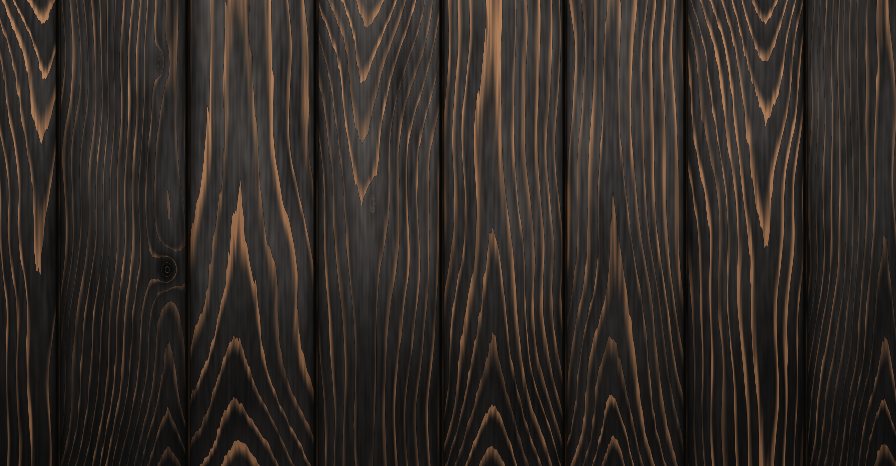
A WebGL 1 fragment shader for this texture:

```glsl
precision highp float;
// Dark stained timber boards: seven seams divide eight upright planks.
// Each plank's growth rings are contours of a bent parabola-like field,
// drawn as sawtooth bands that glow copper along their sharp outer edge.
uniform vec2 u_resolution;

float hash(vec2 p) {
  return fract(sin(dot(p, vec2(127.1, 311.7))) * 43758.5);
}

vec2 gradientAt(vec2 cell) {
  float a = 6.2832 * hash(cell);
  return vec2(cos(a), sin(a));
}

// Gradient noise, roughly -0.6 to 0.6
float noise(vec2 p) {
  vec2 i = floor(p), f = fract(p);
  vec2 w = f * f * f * (f * (f * 6.0 - 15.0) + 10.0);
  vec2 e = vec2(1.0, 0.0);
  float low = mix(dot(gradientAt(i), f), dot(gradientAt(i + e), f - e), w.x);
  float high = mix(dot(gradientAt(i + e.yx), f - e.yx),
                   dot(gradientAt(i + 1.0), f - 1.0), w.x);
  return mix(low, high, w.y);
}

// Plank coordinate: whole numbers fall on the seams
float plankCoord(float x) {
  float t = x - 0.065;
  return (t - 0.011 * sin(3.77 * t)) / 0.139;
}

float knot(vec2 p, vec2 centre, vec2 size) {
  return exp(-length((p - centre) / size));
}

// Main knot, then two small ones
float knots(vec2 p, float plank) {
  float big = knot(p, vec2(0.187, 0.219), vec2(0.013, 0.018));
  float small = knot(p, vec2(0.178, 0.45), vec2(0.005, 0.012));
  float oval = knot(p, vec2(0.415, 0.294), vec2(0.004, 0.012));
  return (big + 0.5 * small) * step(abs(plank), 0.5)
       + 0.4 * oval * step(abs(plank - 2.0), 0.5);
}

// Growth ring number at p; integers are ring edges
float ringField(vec2 p, float plank) {
  float u = plankCoord(p.x) - plank - 0.5;
  float seed = plank * 17.3;
  u += 0.09 * noise(vec2(u * 1.5 + seed, p.y * 7.0));
  float axis = -0.1 + 0.26 * step(4.5, plank) + 0.47 * step(plank, 0.5);
  float d = abs(u - axis);
  float density = mod(plank, 6.0) < 0.5 ? 1.4 : 1.0;
  if (abs(plank - 1.0) < 0.5) density = 0.6;

  // Every third plank has its arches upside down
  float along = mod(plank, 3.0) > 1.5 ? 0.52 - p.y : p.y;
  float rings = 13.0 * density * d * d / (0.12 + d);
  rings += 4.6 * (1.0 - exp(-6.0 * along)) + 0.26;
  rings += 0.5 * noise(vec2(u * 4.0 - seed, p.y * 6.0));
  rings += 0.12 * noise(vec2(u * 42.0 + seed, p.y * 12.0));
  return rings + 5.0 * knots(p, plank);
}

void main() {
  vec2 p = gl_FragCoord.xy / u_resolution.x;
  float px = 1.0 / u_resolution.x;
  float s = plankCoord(p.x);
  float plank = floor(s);
  float seed = plank * 17.3;

  // Ring phase and its change over one pixel
  float f = ringField(p, plank);
  float slope = length(vec2(ringField(p + vec2(px, 0.0), plank) - f,
                            ringField(p + vec2(0.0, px), plank) - f));
  float w = clamp(slope, 0.002, 0.45);
  float phase = fract(f);
  float ring = floor(f) + seed;

  // Stained wood: light from above, soft patches and fine fibres
  float fibre = noise(vec2(p.x * 330.0, p.y * 16.0 + seed));
  float pores = noise(vec2(p.x * 190.0 + 40.0, p.y * 45.0));
  float patches = noise(vec2(p.x * 22.0 + seed, p.y * 6.0));
  float light = 0.075 + 0.135 * smoothstep(-0.02, 0.42, p.y);
  light *= 1.08 - 1.5 * (p.x - 0.5) * (p.x - 0.5);
  light *= 1.0 + 0.3 * fibre + 0.2 * pores + 0.45 * patches;
  light *= mix(1.15, 0.82, phase) * mix(0.9, 1.1, hash(vec2(plank, 3.0)));
  light *= 1.0 - 0.7 * smoothstep(0.2, 0.8, knots(p, plank));
  vec3 color = light * vec3(1.0, 0.95, 0.92);

  // Copper ring edges, worn unevenly along the fibres
  float start = mix(0.45, 0.75, hash(vec2(ring, 1.0)));
  float edge = smoothstep(start, 1.0, phase)
             * (1.0 - smoothstep(1.0 - w, 1.0, phase));
  float wear = mix(0.5, 1.15, hash(vec2(ring, 7.0)));
  wear *= 0.9 + 0.7 * fibre + 0.6 * noise(vec2(p.x * 30.0, p.y * 9.0 + seed));
  wear *= mod(plank, 6.0) < 0.5 ? 0.65 : 1.0;
  vec3 copper = mix(vec3(0.46, 0.32, 0.22), vec3(0.68, 0.49, 0.35),
                    smoothstep(0.0, 0.5, p.y));
  color = mix(color, copper, clamp(1.25 * edge * wear, 0.0, 1.0));

  // Seams: shaded plank edges, a black gap and a thin brown lip
  float gap = (fract(s + 0.5) - 0.5) * 0.139;
  color *= 0.65 + 0.35 * smoothstep(0.002, 0.014, abs(gap));
  float opening = 1.0 - smoothstep(0.0028 - px, 0.0028 + px, abs(gap));
  color = mix(color, vec3(0.025, 0.022, 0.02), opening);
  float lip = 1.0 - smoothstep(0.0, 0.0006 + px, abs(gap - 0.0012));
  color += vec3(0.13, 0.085, 0.05) * lip * (0.6 + noise(vec2(seed, p.y * 25.0)));

  gl_FragColor = vec4(color, 1.0);
}
```
